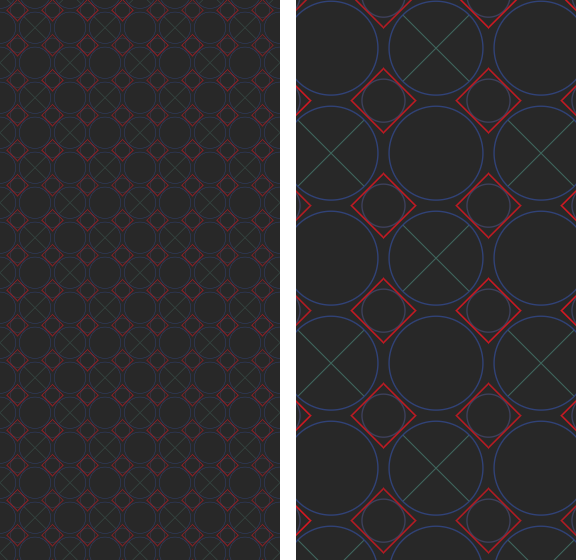
Left, the full canvas; right, a detail of the centre.
This pattern is drawn by a WebGL 2 fragment shader. Its source:

```glsl
#version 300 es
precision highp float;
// Dark lattice of thin outlines: blue rings on a square grid, every other ring
// crossed by a green X, with red diamonds holding small rings in the gaps.
// Each outline is a distance function turned into analytic line coverage.

uniform vec2 u_resolution;
out vec4 fragColor;

// Layout, in units of one cell
const float CELLS_ACROSS = 8.0;
const float ROW_OFFSET = 0.208;
const float RING_RADIUS = 0.447;
const float SMALL_RADIUS = 0.205;
const float DIAMOND_REACH = 0.305;
const float DIAMOND_WIDTH = 0.0155;
const float RING_WIDTH = 0.013;
const float CROSS_WIDTH = 0.009;
const float DIAMOND_FADE = 0.25;

const vec3 GROUND = vec3(0.157, 0.157, 0.157);
const vec3 RING_BLUE = vec3(0.19, 0.26, 0.47);
const vec3 SMALL_RING = vec3(0.24, 0.25, 0.36);
const vec3 CROSS_GREEN = vec3(0.25, 0.42, 0.38);
const vec3 DIAMOND_RED = vec3(0.85, 0.09, 0.13);

float hash(vec2 p) {
    vec3 h = fract(vec3(p.xyx) * 0.1031);
    h += dot(h, h.yzx + 33.33);
    return fract((h.x + h.y) * h.z);
}

// Share of a pixel covered by a line; stays true for lines under a pixel wide
float lineCoverage(float dist, float width, float pixel) {
    float w = width / pixel;
    return clamp(0.5 * (w + 1.0) - abs(dist) / pixel, 0.0, min(w, 1.0));
}

float diamondDistance(vec2 p, float reach) {
    return (abs(p.x) + abs(p.y) - reach) * inversesqrt(2.0);
}

void main() {
    float pixel = CELLS_ACROSS / u_resolution.x;
    vec2 grid = gl_FragCoord.xy * pixel - vec2(0.0, ROW_OFFSET);

    // Large rings sit on grid points, diamonds halfway between them
    vec2 ringId = floor(grid + 0.5);
    vec2 ringPos = grid - ringId;
    vec2 diamondId = floor(grid);
    vec2 diamondPos = grid - diamondId - 0.5;

    vec3 color = GROUND;

    // Crosses on a checkerboard, clipped by their rings
    float ringDist = length(ringPos) - RING_RADIUS;
    float crossDist = (abs(ringPos.x) - abs(ringPos.y)) * inversesqrt(2.0);
    float crossed = 1.0 - mod(ringId.x + ringId.y, 2.0);
    float inside = clamp(0.5 - ringDist / pixel, 0.0, 1.0);
    float crossLine = lineCoverage(crossDist, CROSS_WIDTH, pixel);
    color = mix(color, CROSS_GREEN, crossLine * crossed * inside);

    // Large and small rings
    color = mix(color, RING_BLUE, lineCoverage(ringDist, RING_WIDTH, pixel));
    float smallDist = length(diamondPos) - SMALL_RADIUS;
    color = mix(color, SMALL_RING, lineCoverage(smallDist, RING_WIDTH, pixel));

    // Diamonds, each with a slightly different strength
    float strength = 1.0 - DIAMOND_FADE * hash(diamondId + 7.0);
    float diamondDist = diamondDistance(diamondPos, DIAMOND_REACH);
    float diamondLine = lineCoverage(diamondDist, DIAMOND_WIDTH, pixel);
    color = mix(color, DIAMOND_RED, diamondLine * strength);

    fragColor = vec4(color, 1.0);
}
```
